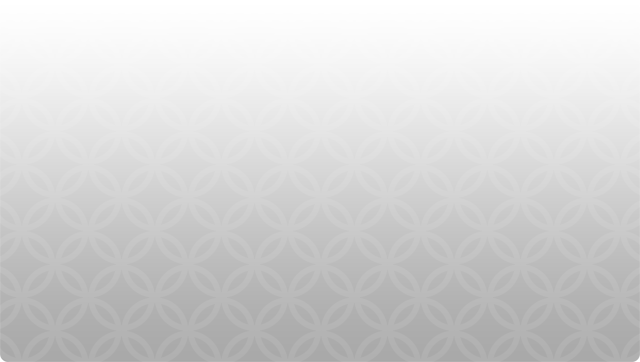
This background is drawn by a Shadertoy shader. Its source:

```glsl
// Pale interlaced-circle lattice over a vertical white-to-grey gradient.
// Two offset square grids of rings overlap into diagonal petals, laid on as
// a faint white veil; the panel has small rounded corners on white.

const float TILE = 0.1039;                  // ring spacing, in canvas widths
const vec2  ANCHOR = vec2(0.1380, 0.2565);  // centre of one ring
const float RING_RADIUS = 0.459;            // in tiles
const float RING_HALF_WIDTH = 0.044;        // in tiles
const float RING_OPACITY = 0.085;
const float CORNER_RADIUS = 0.013;          // in canvas widths
const vec3  WHITE = vec3(1.0);
const vec3  GREY = vec3(0.66);

// Signed distance to a ring repeated on a unit square grid
float ringGrid(vec2 p, float radius, float halfWidth) {
    vec2 cell = fract(p + 0.5) - 0.5;
    return abs(length(cell) - radius) - halfWidth;
}

// Signed distance to a rounded box centred on the origin
float roundedBox(vec2 p, vec2 halfSize, float radius) {
    vec2 q = abs(p) - halfSize + radius;
    return length(max(q, 0.0)) + min(max(q.x, q.y), 0.0) - radius;
}

// Antialiased coverage of the inside of a distance field
float coverage(float dist, float pixel) {
    return 1.0 - smoothstep(-0.75 * pixel, 0.75 * pixel, dist);
}

// Eased gradient, t runs from 0 at the top to 1 at the bottom
vec3 backdrop(float t) {
    float eased = mix(smoothstep(0.0, 1.0, t), t, 0.42);
    return mix(WHITE, GREY, eased);
}

void mainImage(out vec4 fragColor, in vec2 fragCoord) {
    vec2 uv = fragCoord / iResolution.x;
    vec2 size = iResolution.xy / iResolution.x;
    float pixel = 1.0 / iResolution.x;

    vec3 color = backdrop(1.0 - uv.y / size.y);

    // Union of the two grids, so crossings stay evenly tinted
    vec2 p = (uv - ANCHOR) / TILE;
    float rings = min(ringGrid(p, RING_RADIUS, RING_HALF_WIDTH),
                      ringGrid(p + 0.5, RING_RADIUS, RING_HALF_WIDTH));
    color = mix(color, WHITE, RING_OPACITY * coverage(rings, pixel / TILE));

    // Rounded panel corners
    float panel = roundedBox(uv - 0.5 * size, 0.5 * size, CORNER_RADIUS);
    color = mix(WHITE, color, coverage(panel, pixel));

    fragColor = vec4(color, 1.0);
}
```
